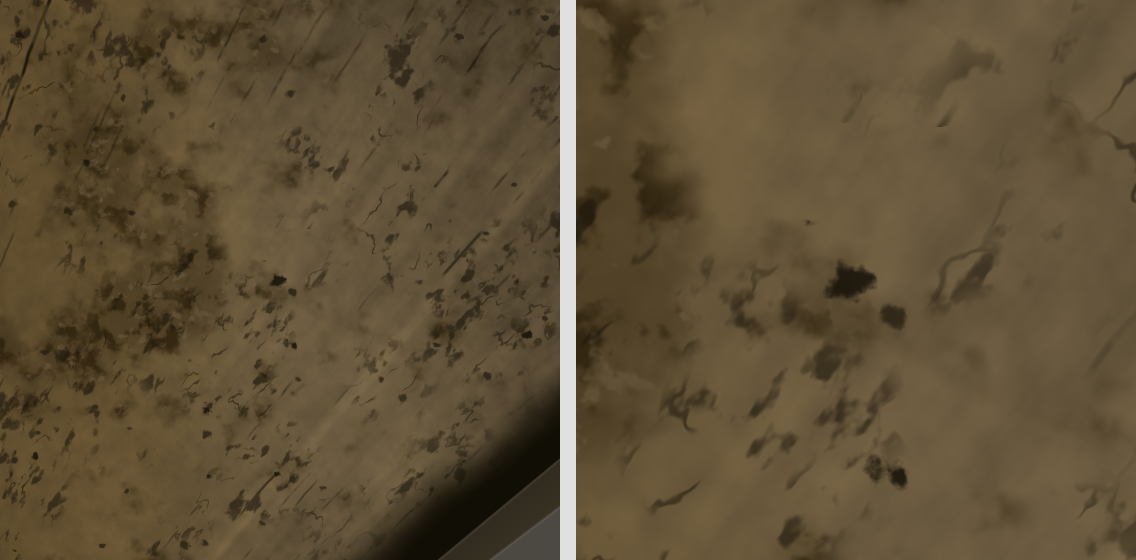
Left: the whole. Right: its middle third, enlarged.
A three.js fragment shader for this texture:

```glsl
varying vec2 vUv;

const vec3 WARM_PLASTER = vec3(0.398, 0.322, 0.192);
const vec3 GREY_PLASTER = vec3(0.412, 0.348, 0.244);
const vec3 STAIN_BROWN = vec3(0.185, 0.138, 0.058);
const vec3 PIT_DARK = vec3(0.100, 0.080, 0.040);
const vec3 PALE_FLECK = vec3(0.470, 0.400, 0.290);
const vec3 SHADOW = vec3(0.065, 0.055, 0.018);
const vec3 FRAME = vec3(0.205, 0.183, 0.130);
const vec3 PANEL = vec3(0.300, 0.288, 0.262);

const vec2 GRAIN_ORIGIN = vec2(-0.83, -1.40); // grain lines fan out from here
const float GRAIN_SCALE = 2.3;
const float CRACK_ANGLE = 1.2048;
const float RIDGE_ANGLE = 0.860;
const float EDGE = 0.0016;

float hash(vec2 p) {
  p = fract(p * vec2(0.1031, 0.1130));
  p += dot(p, p.yx + 33.33);
  return fract((p.x + p.y) * p.x * 37.7);
}

float noise(vec2 p) {
  vec2 i = floor(p), f = fract(p);
  f = f * f * (3.0 - 2.0 * f);
  return mix(mix(hash(i), hash(i + vec2(1, 0)), f.x),
             mix(hash(i + vec2(0, 1)), hash(i + vec2(1, 1)), f.x), f.y);
}

float fbm(vec2 p) {
  float sum = 0.0, amp = 0.533;
  for (int i = 0; i < 4; i++) {
    sum += amp * noise(p);
    p = mat2(1.6, 1.2, -1.2, 1.6) * p + 17.3;
    amp *= 0.5;
  }
  return sum;
}

float line(float d, float width) {
  return 1.0 - smoothstep(width * 0.15, width, abs(d));
}

float blob(vec2 p, vec2 centre, vec2 size) {
  vec2 q = (p - centre) / size;
  return exp(-dot(q, q));
}

// Broken, tapered scratches, one per cell; x runs across the grain
float scratches(vec2 grain, vec2 cells, float density, float width) {
  vec2 q = grain * cells, id = floor(q), f = fract(q) - 0.5;
  float bend = (fbm(vec2(grain.y * 16.0, id.x * 7.0)) - 0.5) * 0.18;
  float offset = (hash(id + 41.0) - 0.5) * 0.5 + bend;
  float reach = mix(0.15, 0.49, hash(id + 73.0));
  float taper = 1.0 - smoothstep(reach * 0.4, reach, abs(f.y));
  float broken = smoothstep(0.3, 0.65, fbm(grain * vec2(40.0, 30.0)));
  float strength = mix(0.4, 1.0, hash(id + 87.0));
  return step(hash(id + 9.0), density) * taper * broken * strength
       * line((f.x - offset) / cells.x, width);
}

// Scattered pits with ragged outlines
float pits(vec2 p, float cells, float density, float radius) {
  vec2 q = p * cells, id = floor(q);
  vec2 centre = 0.3 + 0.4 * vec2(hash(id + 5.0), hash(id + 19.0));
  vec2 d = (fract(q) - centre) / cells * vec2(0.9, 1.15);
  float size = radius * mix(0.5, 1.2, hash(id + 31.0));
  float ragged = length(d) + (fbm(p * 110.0) - 0.5) * size * 2.2;
  return step(hash(id + 57.0), density)
       * (1.0 - smoothstep(size * 0.3, size * 1.2, ragged));
}

void main() {
  vec2 uv = vUv, ray = uv - GRAIN_ORIGIN;
  float angle = atan(ray.y, ray.x);
  vec2 grain = vec2(angle * GRAIN_SCALE, length(ray));
  float wobble = (fbm(grain * vec2(4.0, 14.0)) - 0.5) * 0.012;
  float streaky = smoothstep(0.25, 0.5, uv.x);

  // Plaster: warm to grey, mottled, with faint streaks
  vec3 col = mix(WARM_PLASTER, GREY_PLASTER, smoothstep(0.1, 0.6, uv.x));
  float light = 0.94 + 0.12 * blob(uv, vec2(0.48, 0.55), vec2(0.26, 0.35));
  light += 0.04 * blob(uv, vec2(0.15, 0.15), vec2(0.25, 0.2));
  light -= 0.12 * smoothstep(0.65, 1.0, uv.y) * smoothstep(0.3, 0.6, uv.x);
  light -= 0.10 * smoothstep(0.7, 1.05, uv.x);
  light += (fbm(uv * 6.0) - 0.5) * 0.24 + (fbm(uv * 50.0) - 0.5) * 0.16;
  light += (fbm(grain * vec2(50.0, 4.0)) - 0.5) * mix(0.04, 0.18, streaky);
  col *= light;

  // Brown stains with crumbs and pale flecks
  vec2 rough = uv + 0.05 * (vec2(fbm(uv * 13.0), fbm(uv * 13.0 + 40.0)) - 0.5);
  float area = blob(rough, vec2(0.31, 0.60), vec2(0.10, 0.15))
             + blob(rough, vec2(0.23, 0.43), vec2(0.17, 0.09))
             + 0.7 * blob(rough, vec2(0.15, 0.70), vec2(0.08, 0.10))
             + 0.8 * blob(rough, vec2(0.37, 0.94), vec2(0.19, 0.09))
             + 0.7 * blob(rough, vec2(0.72, 0.98), vec2(0.17, 0.07))
             + 0.9 * blob(rough, vec2(0.80, 0.385), vec2(0.045, 0.035))
             + 0.7 * blob(rough, vec2(0.10, 0.35), vec2(0.17, 0.07));
  area = min(area, 1.0);
  float stain = smoothstep(0.56, 1.0, area * 0.46 + fbm(uv * 19.0 + 3.0));
  float crumbs = smoothstep(0.46, 0.66, fbm(uv * 42.0));
  col = mix(col, STAIN_BROWN, stain * (0.42 + 0.50 * crumbs));
  float fleck = smoothstep(0.62, 0.76, fbm(uv * 55.0 + 8.0));
  col = mix(col, PALE_FLECK, fleck * smoothstep(0.3, 0.8, stain) * 0.4);

  // Patches of fine broken cracks and crumbs
  float patches = smoothstep(0.46, 0.64, fbm(uv * 7.0 + 21.0) + 0.10 * area + 0.04 * streaky);
  float hairs = line(fbm(grain * vec2(30.0, 18.0)) - 0.5, 0.045);
  hairs *= smoothstep(0.45, 0.75, noise(uv * 38.0 + 11.0));
  float grit = smoothstep(0.60, 0.76, fbm(grain * vec2(52.0, 34.0) + 6.0));
  float marks = patches * max(hairs * 0.50, grit * 0.60);

  // Scratches along the grain, and a few pits
  float band = smoothstep(0.35, 0.5, uv.x) * smoothstep(0.3, 0.55, fbm(uv * 4.0 + 2.0));
  marks = max(marks, 0.75 * scratches(grain, vec2(17.0, 4.0), 0.12 + 0.45 * band, 0.0036));
  marks = max(marks, 0.45 * scratches(grain + 3.7, vec2(27.0, 6.0), 0.08 + 0.30 * band, 0.0036));
  marks = max(marks, 0.90 * pits(uv, 9.0, 0.12, 0.009));
  marks = max(marks, 0.65 * pits(uv + 4.3, 20.0, 0.09, 0.007));

  // Long crack at the left and raised ridge at the right
  float crack = line((angle - CRACK_ANGLE) * GRAIN_SCALE + wobble, 0.0045);
  crack *= 0.5 + 0.5 * smoothstep(0.35, 0.6, noise(grain * 22.0));
  marks = max(marks, 0.9 * crack * smoothstep(0.65, 0.85, uv.y));
  float ridge = (angle - RIDGE_ANGLE) * GRAIN_SCALE + wobble * 0.5;
  col *= 1.0 + 0.13 * line(ridge, 0.018);
  marks = max(marks, 0.6 * line(ridge - 0.013, 0.004) * smoothstep(0.45, 0.65, noise(grain * 9.0)));
  col = mix(col, PIT_DARK, marks);

  // Soft shadow, then the frame and panel in the corner
  float frame = dot(uv - vec2(0.781, 0.0), vec2(0.639, -0.769));
  float panel = dot(uv - vec2(0.875, 0.0), vec2(0.605, -0.796));
  float shade = frame + (fbm(uv * 14.0) - 0.5) * 0.03;
  col = mix(col, SHADOW, smoothstep(-0.145, -0.04, shade));
  vec3 trim = FRAME * (0.92 + 2.0 * frame) + 0.05 * line(frame - 0.002, 0.004);
  trim = mix(trim, PANEL, smoothstep(-EDGE, EDGE, panel)) + 0.06 * line(panel, 0.004);
  col = mix(col, trim, smoothstep(-EDGE, EDGE, frame));

  gl_FragColor = vec4(col, 1.0);
}
```
